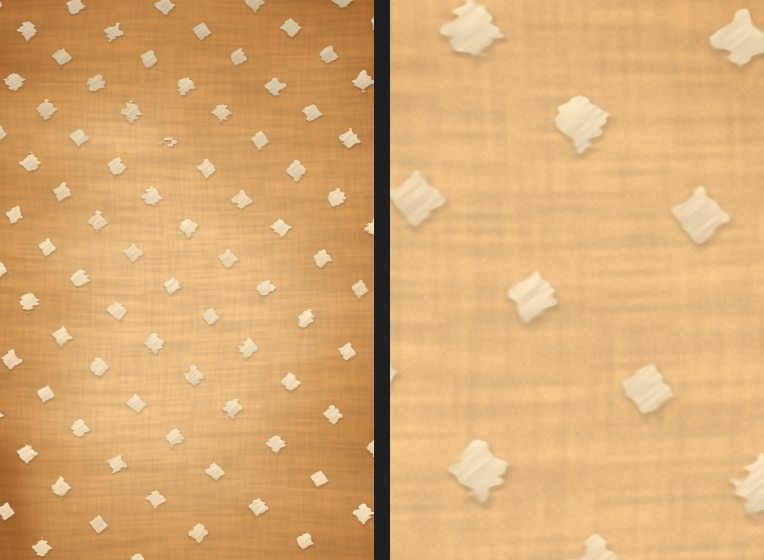
Left: the whole. Right: its middle third, enlarged.
This texture is drawn by a Shadertoy shader. Its source:

```glsl
// Sheer tan cloth with woven cream tufts on a slanted, gently bent lattice.
// The bend is inverted by fixed-point steps to find each tuft's cell; frayed
// squares are drawn over a vignetted ground with noise-streaked threads.

#define TUFT_HALF 0.0122          // half side of a tuft, in canvas heights
#define TUFT_TILT 0.66            // turn of the tufts, in radians
#define FRAY 0.0062               // raggedness of tuft edges
#define JITTER 0.005              // wander of tufts off the lattice
#define WEAVE 0.075               // contrast of the ground threads
#define THREADS 230.0             // threads per canvas height
#define WORN_CELL vec2(-1.0, -2.0) // the tuft that has come apart
#define GLOW_CENTRE vec2(0.31, 0.55)
#define GLOW_SIZE vec2(0.50, 0.72)

const vec3 LIGHT_CLOTH = vec3(0.905, 0.735, 0.515);
const vec3 MID_CLOTH = vec3(0.795, 0.575, 0.330);
const vec3 DARK_CLOTH = vec3(0.640, 0.390, 0.180);
const vec3 CREAM = vec3(0.945, 0.865, 0.725);

// Lattice: origin and the two steps, with y pointing down
const vec2 ORIGIN = vec2(0.306, 0.508);
const mat2 STEPS = mat2(0.0676, 0.0563, -0.0312, 0.1040);

float hash(vec2 p) {
    vec3 q = fract(vec3(p.xyx) * 0.1031);
    q += dot(q, q.yzx + 33.33);
    return fract((q.x + q.y) * q.z);
}

float noise(vec2 p) {
    vec2 i = floor(p), f = fract(p);
    f = f * f * (3.0 - 2.0 * f);
    return mix(mix(hash(i), hash(i + vec2(1, 0)), f.x),
               mix(hash(i + vec2(0, 1)), hash(i + vec2(1, 1)), f.x), f.y);
}

mat2 rotation(float a) {
    float c = cos(a), s = sin(a);
    return mat2(c, s, -s, c);
}

// Curvature of the cloth as a function of lattice coordinates
vec2 bend(vec2 g) {
    return g.x * g.x * vec2(0.00118, 0.00040)
         + g.y * g.y * vec2(-0.00033, 0.00069)
         + g.x * g.y * vec2(0.00040, 0.00220)
         + g.x * g.x * g.y * vec2(0.00026, 0.0);
}

vec2 latticeToCanvas(vec2 g) { return ORIGIN + STEPS * g + bend(g); }

vec2 canvasToLattice(vec2 p) {
    mat2 inverseSteps = inverse(STEPS);
    vec2 g = inverseSteps * (p - ORIGIN);
    for (int k = 0; k < 8; k++) g = inverseSteps * (p - ORIGIN - bend(g));
    return g;
}

// Signed distance to the frayed tuft of one cell
float tuft(vec2 offset, vec2 cell) {
    float h = hash(cell + 41.0), k = hash(cell + 73.0);
    vec2 local = rotation(TUFT_TILT + 0.4 * (h - 0.5)) * offset;
    vec2 halfSize = TUFT_HALF * vec2(0.92 + 0.2 * k, 0.92 + 0.2 * h);
    vec2 e = abs(local) - halfSize + 0.002;
    float d = length(max(e, 0.0)) + min(max(e.x, e.y), 0.0) - 0.002;
    float fray = noise(offset * vec2(110.0, 260.0) + cell * 17.0) - 0.5;
    d += FRAY * fray * (0.5 + 0.8 * k);
    if (cell == WORN_CELL) {
        float holes = (0.58 - noise(offset * 170.0 + 9.0)) * 0.025;
        d = max(max(d, holes), abs(offset.y) - 0.008);
    }
    return d;
}

// Ground: vignette with soft folds, then crossing threads
vec3 cloth(vec2 p) {
    float r = length((p - GLOW_CENTRE) / GLOW_SIZE);
    r += 0.20 * (noise(p * vec2(5.0, 9.0) + 3.0) - 0.5);
    r += 0.10 * (noise(p * vec2(9.0, 24.0) + 20.0) - 0.5);
    r += 0.28 * exp(-p.x * p.x / 0.003) * smoothstep(0.62, 0.9, p.y);
    vec3 tone = mix(LIGHT_CLOTH, MID_CLOTH, smoothstep(0.2, 0.7, r));
    tone = mix(tone, DARK_CLOTH, smoothstep(0.6, 1.1, r));

    vec2 w = p + 0.006 * vec2(sin(p.y * 9.0), sin(p.x * 8.0 + p.y * 5.0));
    float weft = noise(w * vec2(22.0, THREADS)) - 0.5;
    float warp = noise(w * vec2(THREADS, 30.0) + 50.0) - 0.5;
    float slub = noise(w * vec2(5.0, THREADS * 0.4) + 80.0) - 0.5;
    float grain = hash(floor(w * THREADS * 2.0)) - 0.5;
    return tone * (1.0 + WEAVE * (weft + 0.6 * warp + 0.7 * slub + 0.35 * grain));
}

void mainImage(out vec4 fragColor, in vec2 fragCoord) {
    vec2 p = fragCoord / iResolution.y;
    p.y = 1.0 - p.y;
    float soft = max(0.0016, 0.8 / iResolution.y);

    vec2 cell = round(canvasToLattice(p));
    vec2 wander = JITTER * (vec2(hash(cell + 11.0), hash(cell + 29.0)) - 0.5);
    vec2 offset = p - latticeToCanvas(cell) - wander;
    float d = tuft(offset, cell);
    vec3 color = cloth(p);

    // Soft shade below each tuft
    float shade = smoothstep(0.005, -0.003, tuft(offset - vec2(0.001, 0.003), cell));
    color *= 1.0 - 0.12 * shade;

    // Tuft: slanted threads, dimmer towards the top of the cloth
    vec2 along = rotation(TUFT_TILT) * offset;
    float strand = noise(along * vec2(70.0, 420.0) + cell * 13.0) - 0.5;
    float dim = mix(0.88, 1.0, smoothstep(0.0, 0.45, p.y));
    vec3 yarn = CREAM * dim * (1.0 + 0.09 * strand - 3.0 * offset.y);
    float cover = mix(0.78, 0.97, sqrt(hash(cell + 5.0)));
    color = mix(color, yarn, cover * smoothstep(soft, -soft, d));

    fragColor = vec4(clamp(color, 0.0, 1.0), 1.0);
}
```
